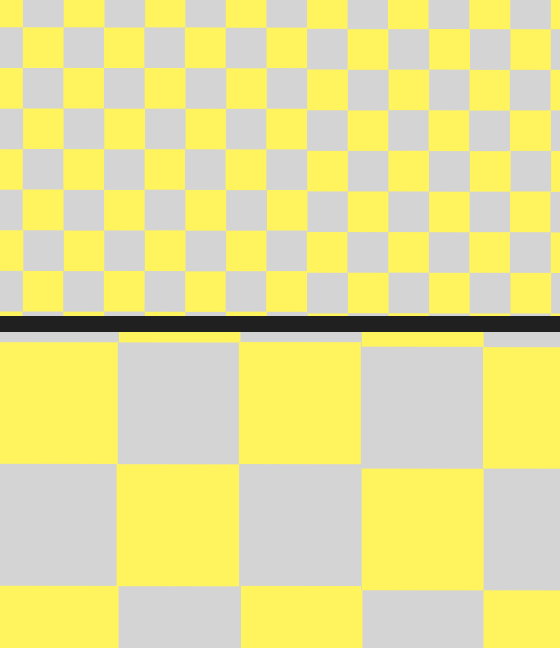
Top, the full canvas; bottom, a detail of the centre.
A Shadertoy shader for this pattern:

```glsl
// Yellow and grey checkerboard with slightly misaligned tiles and a fault line.

// Small repeatable offset for the edge between two tiles.
float wobble(vec2 cell) {
    return 0.6 * sin(2.1 * cell.y + 0.4 * cell.x) + 0.4 * sin(4.7 * cell.y - 1.3 * cell.x);
}

// Square wave of period 2 with edges at the integers, softened over one pixel.
float stripe(float x, float pixel) {
    float edgeDistance = 0.5 - abs(fract(x) - 0.5);
    float side = 1.0 - 2.0 * mod(floor(x), 2.0);
    return side * clamp(2.0 * edgeDistance / pixel, 0.0, 1.0);
}

void mainImage(out vec4 fragColor, in vec2 fragCoord) {
    const float tileSize = 0.1285;
    vec2 p = fragCoord / iResolution.y;
    float pixel = 1.0 / (tileSize * iResolution.y);

    // Tile coordinates, rows counted downward.
    vec2 tile = vec2(p.x - 0.0725, 1.0 - p.y - 0.0863) / tileSize;

    // Rows drift down to the right and drop at the fault.
    float fault = step(7.0, tile.x);
    tile.y -= (0.0012 * p.x + 0.0042 * fault) / tileSize;

    // Uneven laying: shift each edge a little.
    vec2 rowEdge = vec2(floor(tile.x), floor(tile.y + 0.5));
    vec2 columnEdge = vec2(floor(tile.x + 0.5), floor(tile.y));
    tile += vec2(0.011 * wobble(columnEdge), 0.005 * wobble(rowEdge.yx));

    // Product of both stripes gives the checker.
    float checker = stripe(tile.x, pixel) * stripe(tile.y, pixel);
    vec3 grey = vec3(0.83);
    vec3 yellow = vec3(1.0, 0.955, 0.37);
    fragColor = vec4(mix(grey, yellow, 0.5 + 0.5 * checker), 1.0);
}
```
